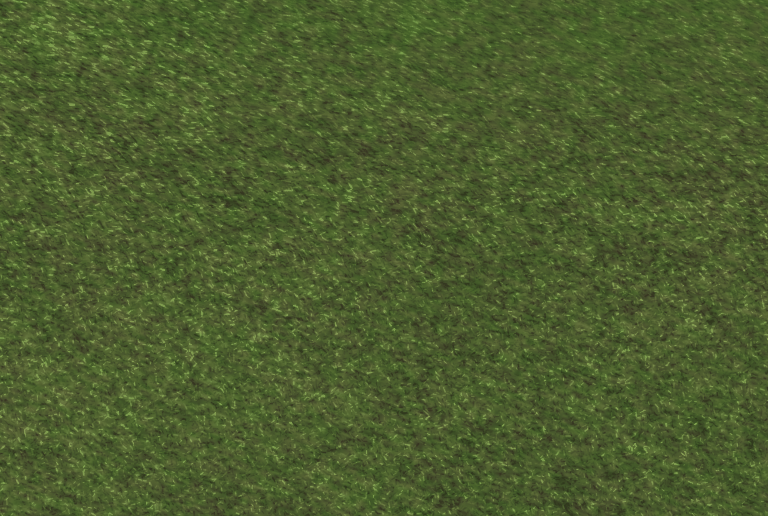
Reproduce this texture procedurally as a WebGL 1 fragment shader.

```glsl
precision highp float;
// A mown slope of short grass seen at an angle, lit softly from the left.
// Scattered blade flecks and stretched value noise add up to one tone with
// a roughly normal spread, which then picks a colour from a green ramp.

uniform vec2 u_resolution;

// Colour ramp, from the gaps between blades to the lit tips
const vec3 GAP    = vec3(0.24, 0.28, 0.15);
const vec3 SHADE  = vec3(0.27, 0.33, 0.17);
const vec3 GRASS  = vec3(0.30, 0.37, 0.18);
const vec3 BRIGHT = vec3(0.34, 0.41, 0.20);
const vec3 LIT    = vec3(0.39, 0.47, 0.24);
const vec3 TIP    = vec3(0.47, 0.57, 0.29);
const float RAMP_STEP = 0.75;     // tone between neighbouring colours
const float TONE_BIAS = -0.24;
const vec3 HUE_SHIFT = vec3(-0.014, 0.006, -0.010);

// Sizes, as counts per canvas height
const float LONG_BLADES  = 104.0;
const float SHORT_BLADES = 150.0;
const vec2 GRAIN_FREQ = vec2(95.0, 180.0);
const vec2 TUFT_FREQ  = vec2(34.0, 62.0);
const vec2 PATCH_FREQ = vec2(5.0, 11.0);

// Direction and shape of the blades
const float LEAN = -0.36;         // radians, falling to the right
const float SPREAD_NEAR = 2.6;
const float SPREAD_FAR  = 0.7;
const float BLADE_HALF_WIDTH = 0.17;

// Strength of each layer
const float LONG_GAIN  = 0.95;
const float SHORT_GAIN = 1.00;
const float GRAIN_GAIN = 0.50;
const float TUFT_GAIN  = 0.25;
const float PATCH_GAIN = 0.11;

float hash(vec2 p) {
    vec3 q = fract(vec3(p.xyx) * 0.1031);
    q += dot(q, q.yzx + 33.33);
    return fract((q.x + q.y) * q.z);
}

// Value noise scaled to zero mean and about unit deviation
float field(vec2 p) {
    vec2 i = floor(p);
    vec2 f = fract(p);
    f = f * f * (3.0 - 2.0 * f);
    float low  = mix(hash(i), hash(i + vec2(1.0, 0.0)), f.x);
    float high = mix(hash(i + vec2(0.0, 1.0)), hash(i + vec2(1.0, 1.0)), f.x);
    return (mix(low, high, f.y) - 0.5) * 4.66;
}

vec2 rotate(vec2 p, float angle) {
    float c = cos(angle);
    float s = sin(angle);
    return vec2(c * p.x + s * p.y, c * p.y - s * p.x);
}

// One jittered blade per cell; most are a little dark, a few very light
float blades(vec2 p, float density, float seed) {
    vec2 g = p * density;
    vec2 cell = floor(g);
    float blur = 0.5 * density / u_resolution.y + 0.05;
    float tone = 0.0;
    for (int y = -1; y <= 1; y++) {
        for (int x = -1; x <= 1; x++) {
            vec2 id = cell + vec2(float(x), float(y));
            vec2 key = id + seed;
            vec2 root = id + 0.1 + 0.8 * vec2(hash(key), hash(key + 71.3));
            float far = smoothstep(0.25, 0.9, id.y / density);
            float spread = mix(SPREAD_NEAR, SPREAD_FAR, far);
            float angle = LEAN + (hash(key + 137.9) - 0.5) * spread;
            float halfLength = mix(0.1, 0.45, hash(key + 211.7)) + 0.2 * far;
            vec2 d = rotate(g - root, angle);
            d.x = max(abs(d.x) - halfLength, 0.0);
            float cover = 1.0 - smoothstep(-blur, blur, length(d) - BLADE_HALF_WIDTH);
            float light = hash(key + 307.1);
            tone += cover * (3.2 * light * light - 1.07);
        }
    }
    return tone;
}

// Piecewise ramp that runs on a little past both ends
vec3 grassColour(float tone) {
    float t = tone / RAMP_STEP + 2.0;
    vec3 c = GAP + (SHADE - GAP) * clamp(t, -1.2, 1.0);
    c += (GRASS - SHADE) * clamp(t - 1.0, 0.0, 1.0);
    c += (BRIGHT - GRASS) * clamp(t - 2.0, 0.0, 1.0);
    c += (LIT - BRIGHT) * clamp(t - 3.0, 0.0, 1.0);
    return c + (TIP - LIT) * clamp(t - 4.0, 0.0, 1.4);
}

void main() {
    vec2 p = gl_FragCoord.xy / u_resolution.y;
    vec2 place = gl_FragCoord.xy / u_resolution;
    vec2 along = rotate(p, LEAN) + 7.0;

    // Fine texture, calmer towards the far right
    float detail = LONG_GAIN * blades(p, LONG_BLADES, 11.0)
                 + SHORT_GAIN * blades(p, SHORT_BLADES, 523.0)
                 + GRAIN_GAIN * field(along * GRAIN_FREQ)
                 + TUFT_GAIN * field(along * TUFT_FREQ);
    float calm = smoothstep(0.5, 1.0, place.y) * smoothstep(-0.1, 0.7, place.x);
    detail *= mix(1.1, 0.72, calm);

    // Broad light: brighter at the left and at the far edge
    float patches = field(along * PATCH_FREQ);
    float farEdge = smoothstep(0.65, 1.0, place.y);
    float leftSide = 1.0 - smoothstep(0.0, 0.55, place.x);
    float light = 0.25 * farEdge + 0.30 * leftSide + TONE_BIAS;

    // Slight drift between fresh green and dry olive
    float hue = 0.2 * field(p * 5.0 + 31.0) + 0.6 * field(along * TUFT_FREQ * 1.5 + 91.0)
              + 0.7 * farEdge - 0.1;
    vec3 colour = grassColour(detail + PATCH_GAIN * patches + light);
    gl_FragColor = vec4(colour + HUE_SHIFT * hue, 1.0);
}
```
